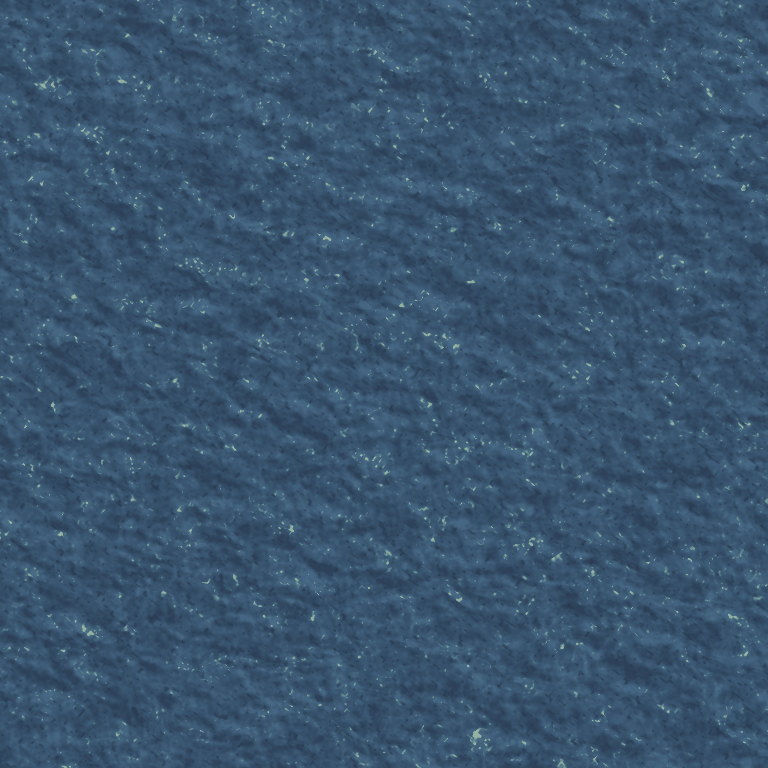
Write a Shadertoy shader that draws this texture.

```glsl
// Dark blue rippled surface, like wind-ruffled water, with pale teal glints.
// Stretched fractal noise gives a height field lit from above; lacy noise
// contours on its brighter parts become veins, dotted with grainy glints.

#define RIPPLE_SCALE vec2(27.0, 40.0)
#define RELIEF_GAIN 0.88
#define SWELL_GAIN 0.32
#define CREST_GAIN 0.27
#define PATCH_GAIN 0.06
#define GRAIN_GAIN 0.42
#define GRAIN_SCALE 240.0
#define GLINT_SCALE 50.0
#define VEIN_WIDTH 0.15
#define VEIN_GAIN 0.50
#define GLINT_GAIN 1.00

const vec3 DEEP_BLUE = vec3(0.176, 0.256, 0.350);
const vec3 MID_BLUE = vec3(0.220, 0.328, 0.434);
const vec3 LIGHT_BLUE = vec3(0.275, 0.405, 0.520);
const vec3 TEAL = vec3(0.335, 0.490, 0.545);
const vec3 PALE_FOAM = vec3(0.590, 0.700, 0.630);

float hash(vec2 p) {
    return fract(sin(dot(p, vec2(127.1, 311.7))) * 43758.5453);
}

float noise(vec2 p) {
    vec2 cell = floor(p);
    vec2 f = fract(p);
    f = f * f * (3.0 - 2.0 * f);
    float low = mix(hash(cell), hash(cell + vec2(1.0, 0.0)), f.x);
    float high = mix(hash(cell + vec2(0.0, 1.0)), hash(cell + vec2(1.0, 1.0)), f.x);
    return mix(low, high, f.y);
}

// Each octave is turned a little to hide the lattice.
float fbm(vec2 p) {
    const mat2 turn = mat2(0.88, 0.47, -0.47, 0.88);
    float sum = 0.0;
    float amplitude = 0.46;
    for (int i = 0; i < 4; i++) {
        sum += amplitude * noise(p);
        p = turn * p * 2.03 + 17.3;
        amplitude *= 0.62;
    }
    return sum;
}

// Bright along the middle contour of the noise, dark away from it.
float ridge(vec2 p) {
    return 1.0 - abs(2.0 * noise(p) - 1.0);
}

void mainImage(out vec4 fragColor, in vec2 fragCoord) {
    vec2 uv = fragCoord / iResolution.y;
    vec2 turned = mat2(0.80, 0.60, -0.60, 0.80) * uv;

    // Slightly warped, horizontally stretched ripples on a shallow slant
    vec2 p = (uv + vec2(0.0, 0.22 * uv.x)) * RIPPLE_SCALE;
    p += 0.6 * (vec2(noise(p * 0.8 + 5.1), noise(p * 0.8 + 41.7)) - 0.5);
    float height = fbm(p);
    float relief = height - fbm(p + vec2(0.12, 0.36));
    float crest = ridge(p * 0.9 + 63.0) * ridge(p * 1.9 + 9.0);
    float patches = noise(uv * vec2(5.0, 8.0) + 3.0) - 0.5;
    float grain = 0.5 * (noise(turned * GRAIN_SCALE) + noise(turned * 125.0 + 31.0)) - 0.5;

    // Tone of the water
    float tone = 0.47 + SWELL_GAIN * (height - 0.51) + RELIEF_GAIN * relief
               + CREST_GAIN * (crest - 0.38) + PATCH_GAIN * patches
               + GRAIN_GAIN * grain;
    vec3 color = mix(DEEP_BLUE, MID_BLUE, smoothstep(0.05, 0.54, tone));
    color = mix(color, LIGHT_BLUE, smoothstep(0.42, 0.90, tone));

    // Lacy veins, and dots of light strung along them
    vec2 q = turned * GLINT_SCALE;
    q += 0.8 * (vec2(noise(q * 2.3), noise(q * 2.3 + 29.0)) - 0.5);
    float vein = 1.0 - smoothstep(0.0, VEIN_WIDTH, abs(noise(q) - 0.5));
    float dots = smoothstep(0.52, 0.90, noise(turned * 250.0 + 71.0));
    float spark = smoothstep(0.76, 0.97, noise(turned * 235.0 + 13.0));
    float cluster = noise(uv * 38.0 + 88.0) - 0.5;
    float exposed = smoothstep(0.40, 0.76, tone + 0.35 * cluster);
    float strung = dots * smoothstep(0.0, 0.6, vein);
    float glint = GLINT_GAIN * exposed * max(strung, 0.75 * spark);

    // Small shadows between the glints
    float pit = smoothstep(0.70, 0.95, noise(turned * 215.0 + 207.0));
    color = mix(color, DEEP_BLUE * 0.85, 0.60 * pit * (1.0 - 0.8 * exposed));

    color = mix(color, TEAL, VEIN_GAIN * vein * exposed * (0.4 + 0.6 * dots));
    color = mix(color, TEAL, smoothstep(0.10, 0.60, glint));
    color = mix(color, PALE_FOAM, smoothstep(0.42, 1.0, glint));
    fragColor = vec4(color, 1.0);
}
```
